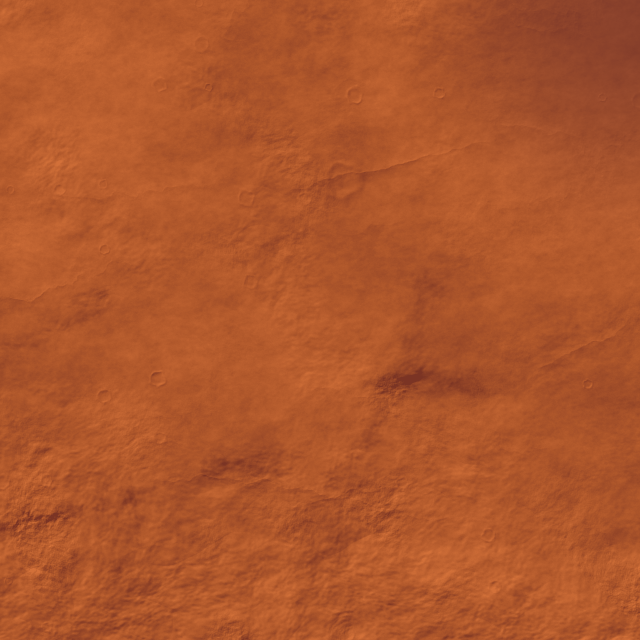
This texture is drawn by a three.js fragment shader. Its source:

```glsl
// Dusty red desert planet from orbit: hills, craters, wrinkle ridges and dark scars.
varying vec2 vUv;

const vec3 DARK_ROCK = vec3(0.595, 0.28, 0.155);
const vec3 RED_DUST = vec3(0.69, 0.343, 0.168);
const vec3 PALE_DUST = vec3(0.77, 0.40, 0.20);
const vec3 DUSK_HAZE = vec3(0.43, 0.19, 0.17);
const vec2 TO_LIGHT = vec2(-0.6, 0.8);

vec2 hash2(vec2 p) {
  vec3 q = fract(p.xyx * vec3(0.1031, 0.1030, 0.0973));
  q += dot(q, q.yzx + 33.33);
  return fract((q.xx + q.yz) * q.zy);
}

float cornerSlope(vec2 cell, vec2 offset) {
  return dot(hash2(cell) * 2.0 - 1.0, offset);
}

// Gradient noise, about -0.7 to 0.7
float noise(vec2 p) {
  vec2 i = floor(p), f = fract(p);
  vec2 u = f * f * f * (f * (f * 6.0 - 15.0) + 10.0);
  vec2 e = vec2(1.0, 0.0);
  float low = mix(cornerSlope(i, f), cornerSlope(i + e, f - e), u.x);
  float high = mix(cornerSlope(i + e.yx, f - e.yx), cornerSlope(i + 1.0, f - 1.0), u.x);
  return mix(low, high, u.y);
}

float fbm(vec2 p, float gain) {
  float sum = 0.0, amp = 1.0;
  for (int k = 0; k < 5; k++) {
    sum += amp * noise(p);
    p = mat2(1.6, 1.2, -1.2, 1.6) * p + 17.3;
    amp *= gain;
  }
  return sum;
}

// One possible worn crater in each grid cell: sunken bowl and broken rim
float craters(vec2 p, float cells, float share, float seed) {
  vec2 id = floor(p * cells) + seed;
  vec2 pick = hash2(id + 51.0);
  vec2 centre = 0.3 + 0.4 * hash2(id);
  float radius = mix(0.07, 0.16, pick.y);
  vec2 q = (fract(p * cells) - centre) / radius;
  float d = length(q) * (1.0 + 0.3 * noise(q * 1.3 + id));
  float rim = exp(-pow((d - 1.0) / 0.22, 2.0)) * (0.7 + 0.9 * noise(q * 1.7 + id + 8.0));
  float bowl = 1.0 - smoothstep(0.4, 1.05, d);
  float wear = 0.6 + 0.6 * hash2(id + 19.0).x;
  return step(pick.x, share) * wear * radius / cells * (0.12 * rim - 0.12 * bowl);
}

// Long meandering crests along the zero line of stretched noise
float wrinkleRidge(vec2 p, float seed) {
  float n = noise(vec2(p.x * 1.6, (p.y - 0.18 * p.x) * 5.0) + seed);
  n += 0.09 * fbm(p * 18.0 + seed, 0.5);
  return exp(-abs(n) * 22.0) * smoothstep(-0.1, 0.3, noise(p * 3.5 + seed));
}

// Rugged ground lies to the south and in patches to the west
float ruggedness(vec2 p) {
  float south = 1.0 - smoothstep(0.08, 0.55, p.y + 0.15 * p.x + 0.2 * noise(p * 4.0));
  float patches = smoothstep(0.02, 0.32, noise(p * 5.5 + 4.0)) * (1.0 - 0.75 * p.x);
  return 0.16 + 0.8 * south + 0.55 * patches * (1.0 - south);
}

float height(vec2 p, float rugged) {
  vec2 bent = p + 0.03 * vec2(noise(p * 6.0), noise(p * 6.0 + 31.0));
  bent += 0.006 * vec2(noise(p * 30.0), noise(p * 30.0 + 11.0));
  float hills = fbm(vec2(bent.x * 8.0, bent.y * 9.5), 0.53);
  float creases = abs(noise(vec2(bent.x * 9.0, bent.y * 13.0) + 60.0));
  float rubble = fbm(bent * 48.0, 0.52) * smoothstep(0.0, 0.3, noise(p * 7.0 + 9.0));
  float h = rugged * (0.024 * hills + 0.018 * creases + 0.006 * rubble);
  h += 0.003 * (wrinkleRidge(p, 3.7) + wrinkleRidge(p, 12.4));
  h += craters(p, 5.0, 0.2, 7.0);
  return h + craters(p + 0.03, 13.0, 0.15, 40.0);
}

// Dark band from a to b
float scar(vec2 p, vec2 a, vec2 b, float width) {
  vec2 ap = p - a, ab = b - a;
  float d = length(ap - ab * clamp(dot(ap, ab) / dot(ab, ab), 0.0, 1.0));
  return exp(-d * d / (width * width));
}

// Bands torn ragged by bending the plane
float scars(vec2 p) {
  vec2 q = p + 0.036 * vec2(fbm(p * 10.0, 0.65), fbm(p * 10.0 + 20.0, 0.65));
  float s = 0.7 * scar(q, vec2(0.66, 0.56), vec2(0.64, 0.41), 0.026);
  s += 0.95 * scar(q, vec2(0.60, 0.41), vec2(0.75, 0.40), 0.02);
  s += 0.85 * scar(q, vec2(0.62, 0.39), vec2(0.54, 0.27), 0.02);
  s += 1.0 * scar(q, vec2(0.0, 0.44), vec2(0.16, 0.53), 0.018);
  s += 1.0 * scar(q, vec2(0.0, 0.17), vec2(0.21, 0.22), 0.015);
  s += 1.0 * scar(q, vec2(0.33, 0.275), vec2(0.45, 0.265), 0.02);
  return s * (0.85 + 0.9 * noise(p * 32.0));
}

// Brightness of the dust itself: broad areas, wind streaks and fine mottling
float dustTone(vec2 p) {
  float tone = 1.0 * fbm(p * 3.6 + 2.0, 0.58);
  tone += 0.55 * fbm(vec2(p.x * 5.0, (p.y - 0.15 * p.x) * 15.0), 0.65);
  tone += 0.42 * fbm(p * vec2(40.0, 50.0), 0.8);
  return tone + 0.4 * (1.0 - p.x) * smoothstep(0.3, 0.9, p.y) - 0.06;
}

void main() {
  vec2 p = vUv;
  vec2 reach = 0.001 * TO_LIGHT;
  float darkBand = scars(p);
  float rugged = ruggedness(p) + 0.5 * darkBand;
  float sunlit = (height(p - reach, rugged) - height(p + reach, rugged)) / 0.002;
  float tone = dustTone(p) + 1.75 * sunlit - darkBand;
  tone = clamp(tone, -2.2, 1.7);
  vec3 colour = mix(RED_DUST, PALE_DUST, max(tone, 0.0));
  colour = mix(colour, DARK_ROCK, max(-tone, 0.0));
  float dusk = 1.0 - smoothstep(0.0, 0.40, length((p - 1.0) * vec2(1.0, 0.9)));
  gl_FragColor = vec4(mix(colour, DUSK_HAZE, 0.6 * dusk), 1.0);
}
```
